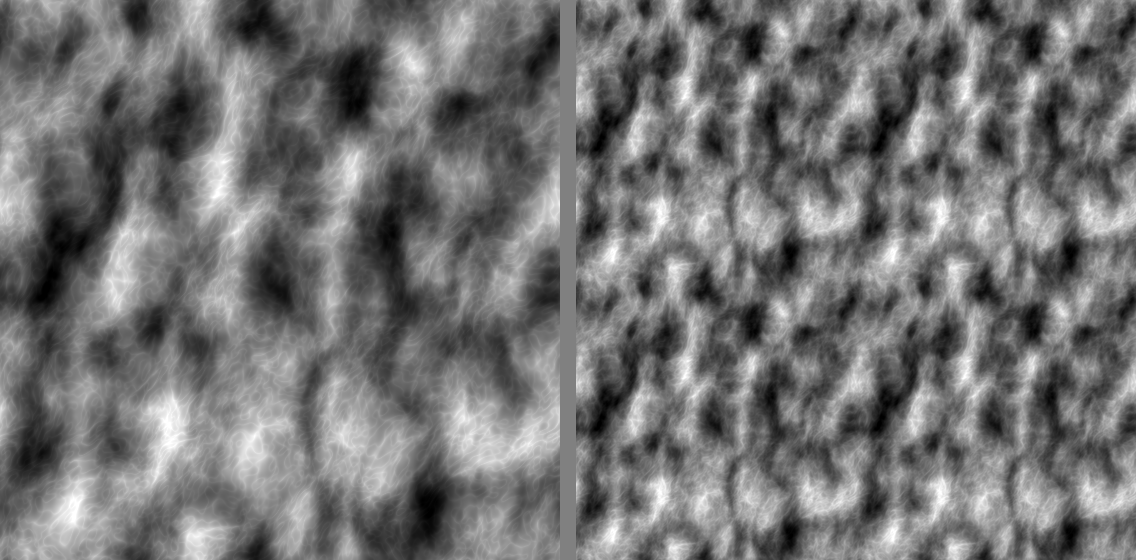
Left, the tile; right, the same tile 2 across and 2 down.
This texture is drawn by a three.js fragment shader. Its source:

```glsl
#define MID_TONE 0.445
#define CONTRAST 1.0
#define CLOUD_CELLS vec3(5.0, 3.0, 2.0)
#define BLOB_CELLS vec3(10.0, 6.0, 1.0)
#define WISP_CELLS vec3(9.0, 7.0, 3.0)
#define WARP_CELLS vec3(7.0, 6.0, 1.0)
#define WARP_AMOUNT 0.022
#define WISP_AMOUNT 0.095
#define WISP_SHARPNESS 7.0

varying vec2 vUv;

float hash(vec3 p) {
  p = fract(p * vec3(0.1031, 0.1030, 0.0973));
  p += dot(p, p.yzx + 33.33);
  return fract((p.x + p.y) * p.z);
}

// Lattice is (columns, rows, slant); each full turn upward shifts columns by the slant.
vec2 wrapCell(vec2 cell, vec3 lattice) {
  float turn = floor((cell.y + 0.5) / lattice.y);
  cell += vec2(lattice.z, -lattice.y) * turn;
  cell.x = floor(mod(cell.x + 0.5, lattice.x));
  return cell;
}

float cornerSlope(vec2 cell, vec2 offset, vec3 lattice, float seed) {
  float angle = 6.28319 * hash(vec3(wrapCell(cell, lattice), seed));
  return dot(vec2(cos(angle), sin(angle)), offset);
}

// Tiling gradient noise on a slanted lattice
float noise(vec2 uv, vec3 lattice, float seed) {
  vec2 p = vec2(uv.x * lattice.x - uv.y * lattice.z, uv.y * lattice.y);
  vec2 cell = floor(p);
  vec2 f = p - cell;
  vec2 fade = f * f * f * (f * (f * 6.0 - 15.0) + 10.0);
  vec2 right = vec2(1.0, 0.0);
  vec2 up = vec2(0.0, 1.0);
  float low = mix(cornerSlope(cell, f, lattice, seed),
                  cornerSlope(cell + right, f - right, lattice, seed), fade.x);
  float high = mix(cornerSlope(cell + up, f - up, lattice, seed),
                   cornerSlope(cell + 1.0, f - 1.0, lattice, seed), fade.x);
  return mix(low, high, fade.y);
}

vec2 warp(vec2 uv, vec3 lattice, float seed) {
  return vec2(noise(uv, lattice, seed), noise(uv, lattice, seed + 7.0));
}

// Soft upright blobs over broad slanted clouds
float clouds(vec2 uv) {
  float sum = 0.48 * noise(uv, CLOUD_CELLS, 3.0);
  float amplitude = 0.6;
  vec3 lattice = BLOB_CELLS;
  for (int i = 0; i < 4; i++) {
    sum += amplitude * noise(uv, lattice, 11.0 + float(i));
    lattice *= 2.0;
    amplitude *= 0.43;
  }
  return sum;
}

// Thin bright threads along the zero lines of the noise
float wisps(vec2 uv) {
  float sum = 0.0;
  float amplitude = 1.0;
  vec3 lattice = WISP_CELLS;
  for (int i = 0; i < 4; i++) {
    float n = noise(uv, lattice, 31.0 + float(i));
    float ridge = exp(-WISP_SHARPNESS * sqrt(n * n + 0.0006));
    sum += amplitude * (ridge - 0.35);
    lattice *= 2.0;
    amplitude *= 0.87;
  }
  return sum;
}

void main() {
  // Two scales of warp bend the threads
  vec2 bend = WARP_AMOUNT * warp(vUv, WARP_CELLS, 51.0);
  vec2 ripple = 0.4 * WARP_AMOUNT * warp(vUv, WARP_CELLS * 3.0, 71.0);

  float tone = MID_TONE + CONTRAST * clouds(vUv + bend);
  float threadLight = WISP_AMOUNT * mix(0.35, 1.2, clamp(tone * 1.3, 0.0, 1.0));
  tone += threadLight * wisps(vUv + bend * 1.5 + ripple);

  gl_FragColor = vec4(vec3(clamp(tone, 0.0, 1.0)), 1.0);
}
```
